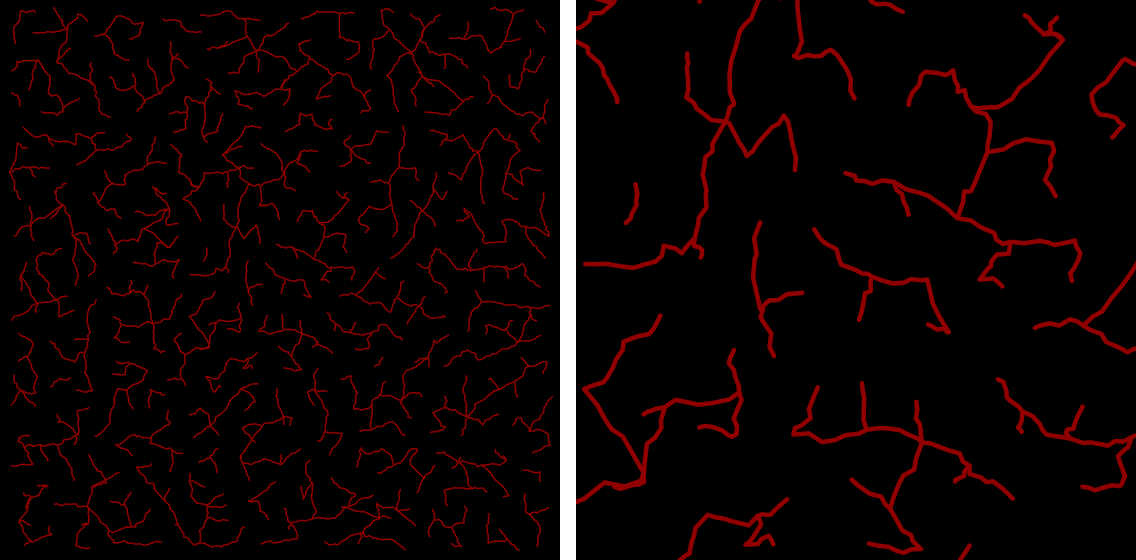
Left, the full canvas; right, a detail of the centre.
Write a Shadertoy shader that draws this pattern.

```glsl
// Dark red branching cracks on black. Jittered grid nodes each link to their
// nearest neighbour of lower random height, which grows a forest of trees;
// every link is drawn as a short polyline roughened by gradient noise.

#define CELLS 29.0          // nodes along one side
#define MARGIN 0.014        // empty border, in canvas units
#define LINE_WIDTH 0.0027   // in canvas units
#define JITTER 0.84         // node scatter inside its cell
#define HEIGHT_GRAIN 0.55   // random share of the node height
#define BEND 0.30           // broad wander of the links, in cells
#define CRINKLE 0.15        // fine wander of the links, in cells
#define STEPS 6             // polyline pieces per link
#define REACH 0.38          // largest wander considered, in cells
#define LINE_COLOR vec3(0.57, 0.0, 0.0)

// Two random values in 0..1 from an integer lattice point
vec2 hash2(vec2 cell) {
    uvec2 v = uvec2(ivec2(cell) + 4096);
    v = v * 1664525u + 1013904223u;
    v.x += v.y * 1664525u;
    v.y += v.x * 1664525u;
    v ^= v >> 16u;
    v.x += v.y * 1664525u;
    v.y += v.x * 1664525u;
    v ^= v >> 16u;
    return vec2(v & 65535u) / 65535.0;
}

float cornerSlope(vec2 corner, vec2 offset) {
    float angle = 6.2832 * hash2(corner).x;
    return dot(vec2(cos(angle), sin(angle)), offset);
}

float gradientNoise(vec2 p) {
    vec2 i = floor(p), f = p - i;
    vec2 u = f * f * f * (f * (f * 6.0 - 15.0) + 10.0);
    vec2 e = vec2(1.0, 0.0);
    float low = mix(cornerSlope(i, f), cornerSlope(i + e, f - e), u.x);
    float high = mix(cornerSlope(i + e.yx, f - e.yx), cornerSlope(i + 1.0, f - 1.0), u.x);
    return mix(low, high, u.y);
}

vec2 noise2(vec2 p) {
    return vec2(gradientNoise(p + 211.3), gradientNoise(p + vec2(577.7, 391.1)));
}

// Shifts a point of a link; shared by all links meeting there
vec2 roughen(vec2 p) {
    return p + BEND * noise2(p * 1.3) + CRINKLE * noise2(p * 4.3 + 40.0);
}

// Node of a cell: position in xy, height in z (very high outside the canvas)
vec3 nodeOf(vec2 cell) {
    vec2 position = cell + 0.5 + JITTER * (hash2(cell) - 0.5);
    bool inside = all(greaterThanEqual(cell, vec2(0.0))) && all(lessThan(cell, vec2(CELLS)));
    float height = gradientNoise(cell * 0.27 + 83.4) + HEIGHT_GRAIN * hash2(cell + 701.0).x;
    return vec3(position, inside ? height : 9.0);
}

float segmentDistance(vec2 p, vec2 a, vec2 b) {
    vec2 pa = p - a, ba = b - a;
    return length(pa - ba * clamp(dot(pa, ba) / dot(ba, ba), 0.0, 1.0));
}

float linkDistance(vec2 p, vec2 a, vec2 b) {
    float nearest = 9.0;
    vec2 from = roughen(a);
    for (int i = 1; i <= STEPS; i++) {
        vec2 to = roughen(mix(a, b, float(i) / float(STEPS)));
        nearest = min(nearest, segmentDistance(p, from, to));
        from = to;
    }
    return nearest;
}

// Distance to the closest link, in cells
float forestDistance(vec2 p) {
    vec2 home = floor(p);
    vec3 nodes[25];
    for (int i = 0; i < 25; i++)
        nodes[i] = nodeOf(home + vec2(i % 5 - 2, i / 5 - 2));

    float nearest = 9.0;
    for (int y = 1; y <= 3; y++)
    for (int x = 1; x <= 3; x++) {
        vec3 node = nodes[y * 5 + x];
        if (node.z > 8.0) continue;

        // Nearest of the eight neighbours that lies lower
        vec2 target = node.xy;
        float shortest = 9.0;
        for (int k = 0; k < 9; k++) {
            vec3 other = nodes[(y + k / 3 - 1) * 5 + x + k % 3 - 1];
            float span = distance(other.xy, node.xy);
            if (other.z < node.z && span < shortest) {
                shortest = span;
                target = other.xy;
            }
        }
        if (shortest > 8.0 || segmentDistance(p, node.xy, target) > REACH) continue;
        nearest = min(nearest, linkDistance(p, node.xy, target));
    }
    return nearest;
}

void mainImage(out vec4 fragColor, in vec2 fragCoord) {
    float pixel = 1.0 / min(iResolution.x, iResolution.y);
    float cellSize = (1.0 - 2.0 * MARGIN) / CELLS;
    vec2 p = (fragCoord * pixel - MARGIN) / cellSize;

    float edge = 0.5 * LINE_WIDTH - forestDistance(p) * cellSize;
    float coverage = clamp(edge / pixel + 0.5, 0.0, 1.0);
    fragColor = vec4(LINE_COLOR * coverage, 1.0);
}
```
